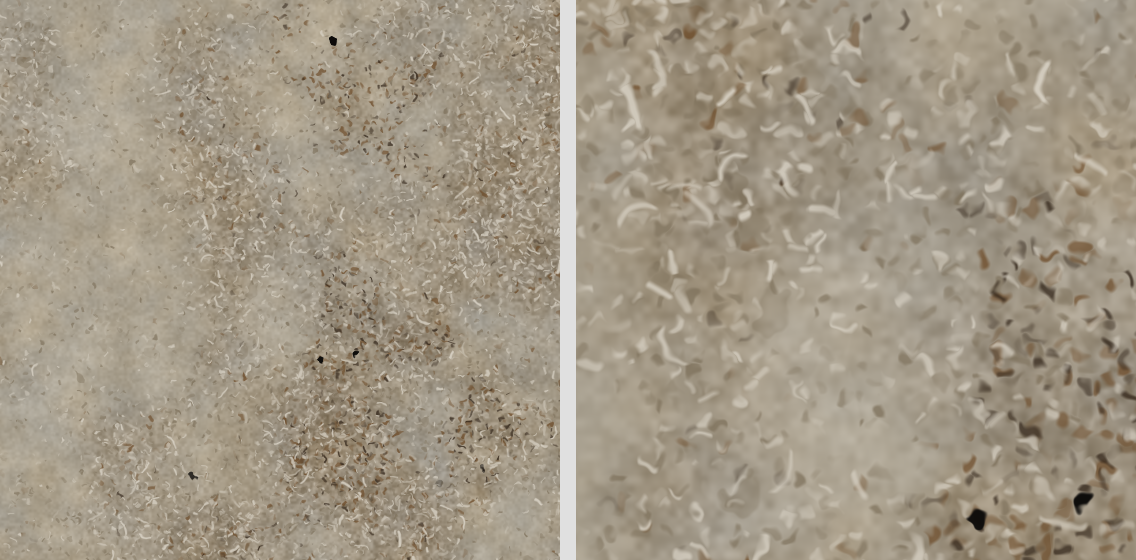
Left: the whole. Right: its middle third, enlarged.
This texture is drawn by a three.js fragment shader. Its source:

```glsl
// Fossil limestone: tan ground strewn with pale shell flecks, rusty grains and a few black pits.
varying vec2 vUv;

#define CLEAN_STONE  vec3(0.675, 0.642, 0.575)
#define DENSE_STONE  vec3(0.555, 0.500, 0.420)
#define SHELL_WHITE  vec3(0.850, 0.825, 0.775)
#define PEBBLE_GREY  vec3(0.490, 0.440, 0.355)
#define RUST_BROWN   vec3(0.410, 0.270, 0.130)
#define DARK_BROWN   vec3(0.190, 0.140, 0.095)
#define PIT_BLACK    vec3(0.050, 0.045, 0.040)
#define EDGE_SOFT    0.0016
#define MOTTLE       0.19
#define TAU          6.2831853

vec4 hash4(vec2 p) {
  vec4 q = fract(p.xyxy * vec4(0.1031, 0.1030, 0.0973, 0.1099));
  q += dot(q, q.wzxy + 33.33);
  return fract((q.xxyz + q.yzzw) * q.zywx);
}

float noise(vec2 p) {
  vec2 i = floor(p), f = fract(p);
  f = f * f * (3.0 - 2.0 * f);
  float low = mix(hash4(i).x, hash4(i + vec2(1.0, 0.0)).x, f.x);
  float high = mix(hash4(i + vec2(0.0, 1.0)).x, hash4(i + 1.0).x, f.x);
  return mix(low, high, f.y);
}

float fbm(vec2 p) {
  float sum = 0.0, gain = 0.533;
  for (int i = 0; i < 4; i++) {
    sum += gain * noise(p);
    p = mat2(1.6, 1.2, -1.2, 1.6) * p + 17.3;
    gain *= 0.5;
  }
  return sum;
}

// Coverage of scattered bent capsules; size holds half length and radius in canvas units,
// amount is the chance that a cell holds one.
float grains(vec2 p, float cells, float seed, vec2 size, float bend, float amount) {
  vec2 q = p * cells;
  vec2 home = floor(q);
  float cover = 0.0;
  for (int j = -1; j <= 1; j++) {
    for (int i = -1; i <= 1; i++) {
      vec2 cell = home + vec2(float(i), float(j));
      vec4 place = hash4(cell + seed);
      vec4 form = hash4(cell + seed + 157.0);
      vec2 d = (q - cell - place.xy) / cells;
      float c = cos(place.z * TAU), s = sin(place.z * TAU);
      d = vec2(c * d.x + s * d.y, c * d.y - s * d.x);
      d.y += bend * (form.x - 0.5) * d.x * d.x;
      float halfLength = size.x * mix(0.15, 1.0, form.y * form.y);
      float radius = size.y * mix(0.5, 1.0, form.z);
      d.x -= clamp(d.x, -halfLength, halfLength);
      float body = 1.0 - smoothstep(radius - EDGE_SOFT, radius + EDGE_SOFT, length(d));
      float present = smoothstep(place.w, place.w + 0.12, amount);
      cover = max(cover, body * present * mix(0.35, 1.0, form.w));
    }
  }
  return cover;
}

void main() {
  vec2 p = vUv;

  // Shell debris thickens to the right and below; rust gathers in patches along a band.
  float patches = fbm(p * 6.0 + 3.7);
  float slope = smoothstep(0.25, 0.85, p.x + 0.35 * (0.5 - p.y));
  float density = clamp(0.10 + 0.50 * slope + 2.0 * (patches - 0.5), 0.0, 1.0);
  float band = exp(-pow((p.x - 0.73) / 0.24, 2.0));
  float rust = band * smoothstep(0.48, 0.68, fbm(p * 8.0 + 41.0));

  // Ground with cloudy tint, stains and fine mottling
  vec3 color = mix(CLEAN_STONE, DENSE_STONE, clamp(0.75 * density + 0.30 * rust, 0.0, 1.0));
  float warmth = fbm(p * 14.0 + 71.0) - 0.5;
  color += warmth * vec3(0.05, 0.01, -0.05);
  color += 0.13 * (fbm(p * 22.0) - 0.5);
  float speckle = 0.5 * (noise(p * 125.0 + 9.0) + noise(p.yx * 205.0 + 31.0)) - 0.5;
  color += MOTTLE * (0.45 + 0.75 * density + 0.4 * rust) * speckle * vec3(0.95, 1.0, 1.08);

  // Ragged outlines for everything scattered on the ground
  vec2 wobble = vec2(noise(p * 150.0), noise(p * 150.0 + 50.0)) - 0.5;
  vec2 ragged = p + 0.007 * wobble;

  // Faint rounded pebbles and small grey-brown grains
  float pebble = grains(ragged, 24.0, 11.0, vec2(0.007, 0.011), 40.0, 0.10 + 0.12 * density);
  color = mix(color, PEBBLE_GREY, 0.45 * pebble);
  float grit = grains(ragged, 95.0, 23.0, vec2(0.003, 0.0030), 0.0, 0.18 + 0.45 * density);
  color = mix(color, PEBBLE_GREY, 0.75 * grit);

  // Rusty and dark grains, crowded where the stone is stained
  float rusty = grains(ragged, 80.0, 37.0, vec2(0.005, 0.0034), 60.0,
                       0.05 + 0.16 * density + 0.50 * rust);
  color = mix(color, RUST_BROWN, 0.72 * rusty);
  float dark = grains(ragged, 88.0, 53.0, vec2(0.005, 0.0026), 60.0,
                      0.02 + 0.10 * density + 0.42 * rust);
  color = mix(color, DARK_BROWN, 0.78 * dark);

  // Shell slivers, long and short, over the grains
  vec2 cracked = p + 0.003 * wobble;
  float sliver = grains(cracked, 52.0, 67.0, vec2(0.013, 0.0024), 70.0, 0.05 + 0.55 * density);
  float chip = grains(ragged, 90.0, 83.0, vec2(0.006, 0.0024), 90.0, 0.12 + 0.60 * density);
  color = mix(color, SHELL_WHITE, max(0.90 * sliver, 0.78 * chip));

  // Sparse black pits
  float pit = grains(ragged, 10.0, 97.0, vec2(0.006, 0.0064), 0.0, 0.11);
  color = mix(color, PIT_BLACK, smoothstep(0.0, 0.5, pit));

  gl_FragColor = vec4(color, 1.0);
}
```
